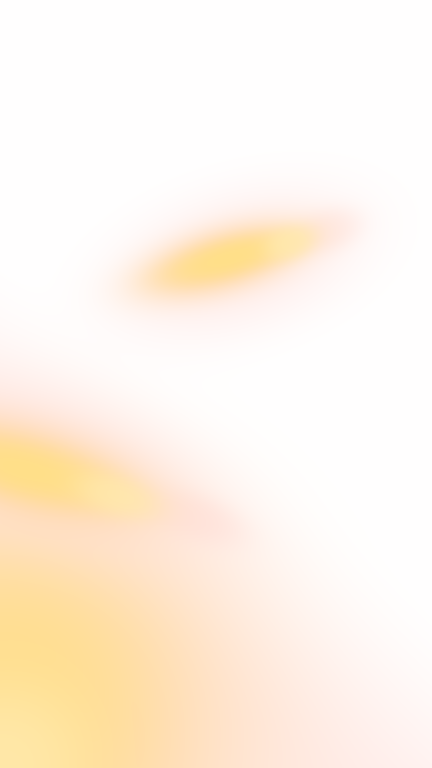
Give the GLSL for this background, as a Shadertoy shader.

```glsl
// Soft tilted ellipse: 1 at the centre, fading past its radii
float glow(vec2 p, vec2 centre, float angle, vec2 radii) {
    vec2 d = p - centre;
    float c = cos(angle), s = sin(angle);
    vec2 q = vec2(c * d.x + s * d.y, c * d.y - s * d.x) / radii;
    return exp(-pow(dot(q, q), 1.4));
}

void mainImage(out vec4 fragColor, in vec2 fragCoord) {
    // One unit is the canvas width; height is 16/9 units
    vec2 p = fragCoord / iResolution.xy * vec2(1.0, 16.0 / 9.0);

    vec3 white = vec3(1.0, 0.998, 0.998);
    vec3 blush = vec3(1.0, 0.925, 0.915);
    vec3 rose = vec3(1.0, 0.875, 0.85);
    vec3 peach = vec3(1.0, 0.845, 0.65);
    vec3 gold = vec3(1.0, 0.875, 0.53);
    vec3 cream = vec3(1.0, 0.915, 0.68);

    // Diagonal wash from the lower left
    float diagonal = dot(p, vec2(0.63, 0.77));
    vec3 color = mix(blush, white, smoothstep(0.42, 0.95, diagonal));

    // Corner glow
    color = mix(color, peach, 0.95 * glow(p, vec2(0.0, 0.07), 0.0, vec2(0.57, 0.55)));
    color = mix(color, gold, 0.85 * glow(p, vec2(0.0, 0.12), -0.3, vec2(0.33, 0.40)));
    color = mix(color, cream, 0.8 * glow(p, vec2(0.0, 0.0), 0.5, vec2(0.22, 0.2)));

    // Lower flare: halo, tip, body and core
    color = mix(color, rose, 0.65 * glow(p, vec2(0.12, 0.69), -0.35, vec2(0.42, 0.19)));
    color = mix(color, rose, 0.65 * glow(p, vec2(0.45, 0.58), -0.35, vec2(0.12, 0.055)));
    color = mix(color, peach, 0.95 * glow(p, vec2(0.06, 0.69), -0.28, vec2(0.29, 0.11)));
    color = mix(color, gold, 0.95 * glow(p, vec2(0.06, 0.69), -0.25, vec2(0.22, 0.065)));
    color = mix(color, cream, 0.7 * glow(p, vec2(0.27, 0.63), -0.3, vec2(0.1, 0.045)));

    // Upper flare: halo, tip, body and core
    color = mix(color, blush, 0.9 * glow(p, vec2(0.545, 1.17), 0.3, vec2(0.30, 0.16)));
    color = mix(color, rose, 0.5 * glow(p, vec2(0.76, 1.245), 0.3, vec2(0.08, 0.05)));
    color = mix(color, peach, 0.95 * glow(p, vec2(0.515, 1.175), 0.28, vec2(0.20, 0.075)));
    color = mix(color, gold, 0.95 * glow(p, vec2(0.53, 1.18), 0.27, vec2(0.15, 0.043)));
    color = mix(color, cream, 0.75 * glow(p, vec2(0.67, 1.215), 0.3, vec2(0.06, 0.038)));

    fragColor = vec4(color, 1.0);
}
```
